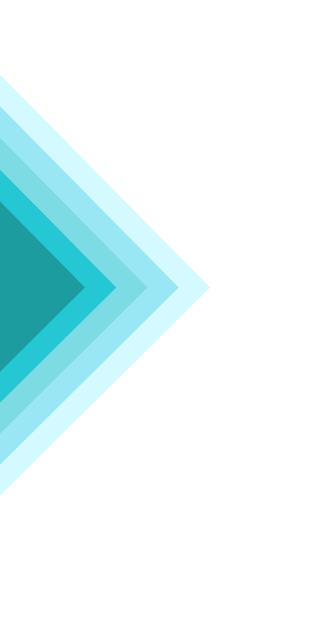
Write a Shadertoy shader that draws this background.

```glsl
const int LAYERS = 5;
const float AXIS_HEIGHT = 0.5508;   // fraction of canvas height
const float OUTER_TIP = 0.6563;     // fractions of canvas width
const float TIP_STEP = 0.0977;
const float UPPER_SLOPE = 1.014;
const float LOWER_SLOPE = 0.991;

const vec3 BACKGROUND = vec3(1.0);
const vec3 LAYER_COLORS[LAYERS] = vec3[LAYERS](
    vec3(0.83, 0.98, 1.00),
    vec3(0.60, 0.90, 0.96),
    vec3(0.49, 0.86, 0.89),
    vec3(0.15, 0.78, 0.83),
    vec3(0.11, 0.61, 0.62)
);

// Signed distance to a right-pointing wedge, positive inside
float wedgeDistance(vec2 p, float tip) {
    float slope = p.y > 0.0 ? UPPER_SLOPE : LOWER_SLOPE;
    return (slope * (tip - p.x) - abs(p.y)) / sqrt(1.0 + slope * slope);
}

void mainImage(out vec4 fragColor, in vec2 fragCoord) {
    vec2 p = (fragCoord - vec2(0.0, AXIS_HEIGHT * iResolution.y)) / iResolution.x;
    vec3 color = BACKGROUND;

    // Nested wedges, painted from the outermost inwards
    for (int i = 0; i < LAYERS; i++) {
        float d = wedgeDistance(p, OUTER_TIP - TIP_STEP * float(i));
        float coverage = clamp(d * iResolution.x + 0.5, 0.0, 1.0);
        color = mix(color, LAYER_COLORS[i], coverage);
    }

    fragColor = vec4(color, 1.0);
}
```
